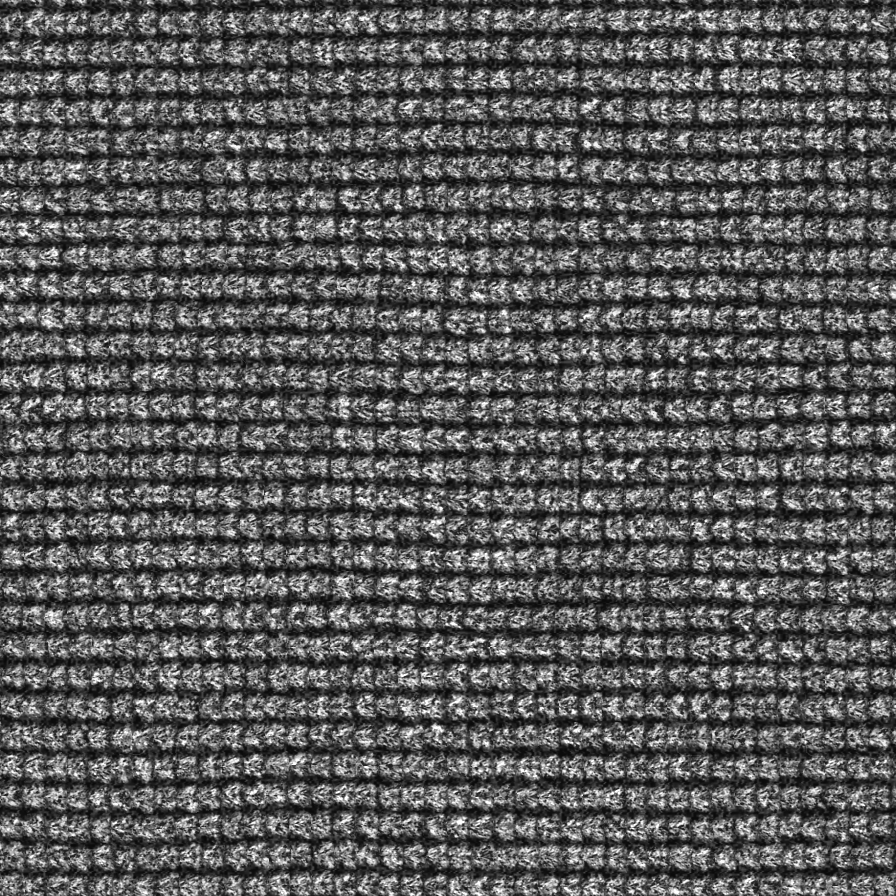
Reproduce this texture procedurally as a WebGL 1 fragment shader.

```glsl
precision highp float;

uniform vec2 u_resolution;

const vec2 STITCHES = vec2(40.0, 30.0);  // columns, rows
const float STITCH_WIDTH = 0.75;         // in row heights
const vec3 GAP_DARK = vec3(0.04);
const vec3 GAP_FUZZ = vec3(0.30);
const vec3 YARN_DARK = vec3(0.14);
const vec3 YARN_LIGHT = vec3(0.97);

float hash(vec2 p) {
  return fract(sin(dot(p, vec2(127.1, 311.7))) * 43758.5);
}

float noise(vec2 p) {
  vec2 i = floor(p);
  vec2 f = fract(p);
  f = f * f * (3.0 - 2.0 * f);
  float low = mix(hash(i), hash(i + vec2(1.0, 0.0)), f.x);
  float high = mix(hash(i + vec2(0.0, 1.0)), hash(i + 1.0), f.x);
  return mix(low, high, f.y);
}

vec2 noise2(vec2 p) {
  return vec2(noise(p), noise(p + 57.3)) - 0.5;
}

float segmentDistance(vec2 p, vec2 a, vec2 b) {
  vec2 ab = b - a;
  float t = clamp(dot(p - a, ab) / dot(ab, ab), 0.0, 1.0);
  return length(p - a - ab * t);
}

// Soft tube of yarn: 1 along its core, fading to 0 outside
float strand(vec2 p, vec2 a, vec2 b, float radius) {
  return 1.0 - smoothstep(0.25, 1.7, segmentDistance(p, a, b) / radius);
}

// Two strands opening sideways from a shared root
float stitch(vec2 p, vec2 cell, float radius) {
  vec2 jitter = vec2(hash(cell), hash(cell + 19.7)) - 0.5;
  p -= jitter * vec2(0.10, 0.06);
  float r = radius * (0.92 + 0.16 * hash(cell + 41.3));
  float lift = 0.21 + 0.06 * jitter.x;
  float upper = strand(p, vec2(-0.20, 0.10), vec2(0.15, lift), r);
  float lower = strand(p, vec2(-0.20, -0.10), vec2(0.15, -lift), r);
  return max(upper, lower);
}

// Highest strand among the neighbouring stitches of one row
float knitRow(vec2 p, vec2 cell, float radius) {
  float height = 0.0;
  for (int i = -1; i <= 1; i++) {
    vec2 offset = vec2(float(i), 0.0);
    vec2 local = p - offset * STITCH_WIDTH;
    height = max(height, stitch(local, cell + offset, radius));
  }
  return height;
}

// Fine fibres slanting along the strand they belong to
float fibres(vec2 p, vec2 cell) {
  float slope = 0.45 * sign(p.y);
  vec2 q = vec2(p.x + slope * p.y, p.y - slope * p.x);
  q += 40.0 * vec2(hash(cell + 3.1), hash(cell + 7.9));
  float n = 0.55 * noise(q * vec2(7.0, 11.0)) + 0.45 * noise(q * vec2(15.0, 19.0));
  return clamp((n - 0.5) * 1.9 + 0.5, 0.0, 1.0);
}

// Sparse loose hairs: thin contours of a smooth noise field
float looseHairs(vec2 p) {
  float contour = abs(noise(p * 0.9 + 0.4 * noise2(p * 2.3)) - 0.5);
  float mask = smoothstep(0.72, 0.85, noise(p * 0.6 + 81.0));
  return mask * (1.0 - smoothstep(0.01, 0.04, contour));
}

void main() {
  vec2 uv = gl_FragCoord.xy / u_resolution;

  // Gentle waviness of rows and columns
  vec2 grid = uv * STITCHES + vec2(0.0, 0.17);
  grid += noise2(uv * vec2(5.0, 7.0)) * vec2(0.5, 0.22);
  grid.x += 0.2 * hash(vec2(floor(grid.y), 5.3));
  vec2 cell = floor(grid);
  vec2 p = (fract(grid) - 0.5) * vec2(STITCH_WIDTH, 1.0);

  // Fuzzy outline and yarn body
  vec2 cloth = grid * vec2(STITCH_WIDTH, 1.0);
  vec2 fuzz = noise2(cloth * 6.0) * 0.13 + noise2(cloth * 14.0) * 0.10;
  float radius = mix(0.185, 0.175, uv.x);
  float body = knitRow(p + fuzz, cell, radius);

  // Shading from fibre grain, stitch tone and broad wear
  float grain = fibres(p, cell);
  float tone = 0.94 + 0.12 * hash(cell + 11.0);
  tone *= 0.95 + 0.10 * noise(uv * 6.0 + 23.0);
  vec3 yarn = mix(YARN_DARK, YARN_LIGHT, grain) * tone;
  float lint = noise(cloth * 12.0 + 9.0);
  vec3 gap = mix(GAP_DARK, GAP_FUZZ, lint * lint);
  vec3 color = mix(gap, yarn, body);

  color += 0.12 * looseHairs(cloth);
  gl_FragColor = vec4(clamp(color, 0.0, 1.0), 1.0);
}
```
